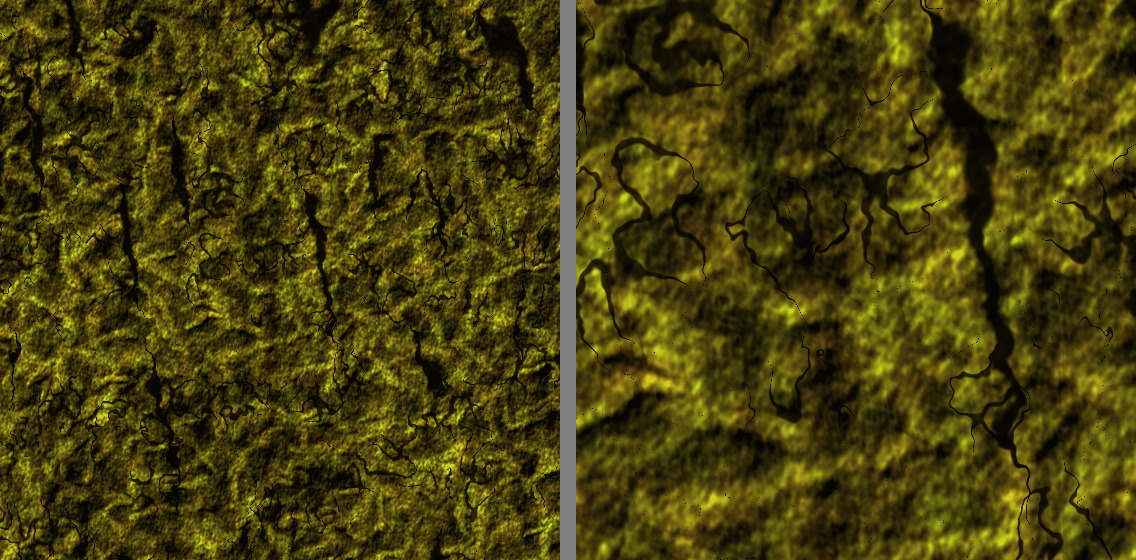
Left: the whole. Right: its middle third, enlarged.
Write a Shadertoy shader that draws this texture.

```glsl
// Mossy olive bark: short worm-like ridges over rough lumps, split by dark
// vertical cracks. Scattered capsules and gradient noise form a height field,
// which is lit from the upper left and tinted from black to yellow-green.

vec2 hash2(vec2 cell) {
    vec3 q = fract(cell.xyx * vec3(0.1031, 0.1030, 0.0973));
    q += dot(q, q.yzx + 33.33);
    return fract((q.xx + q.yz) * q.zy);
}

float corner(vec2 cell, vec2 offset) {
    float angle = 6.2832 * hash2(cell).x;
    return dot(vec2(cos(angle), sin(angle)), offset);
}

float gradientNoise(vec2 p) {
    vec2 i = floor(p), f = p - i;
    vec2 u = f * f * f * (f * (f * 6.0 - 15.0) + 10.0);
    vec2 x = vec2(1, 0), y = vec2(0, 1);
    return mix(mix(corner(i, f), corner(i + x, f - x), u.x),
               mix(corner(i + y, f - y), corner(i + 1.0, f - 1.0), u.x), u.y);
}

float fbm(vec2 p, int octaves) {
    float sum = 0.0, amplitude = 0.5;
    for (int i = 0; i < octaves; i++) {
        sum += amplitude * gradientNoise(p);
        p = mat2(1.6, 1.2, -1.2, 1.6) * p + 17.3;
        amplitude *= 0.58;
    }
    return sum;
}

// One bent capsule per grid cell, rounded in profile
float worms(vec2 p, float seed) {
    vec2 home = floor(p);
    float height = 0.0;
    for (int j = -1; j <= 1; j++)
    for (int i = -1; i <= 1; i++) {
        vec2 cell = home + vec2(i, j);
        vec2 place = hash2(cell + seed), kind = hash2(cell + seed + 57.0);
        float angle = kind.x < 0.27 ? 1.57 : kind.x < 0.75 ? 0.5 : -0.55;
        angle += 0.7 * (kind.y - 0.5);
        vec2 d = p - cell - 0.2 - 0.6 * place;
        d = mat2(cos(angle), -sin(angle), sin(angle), cos(angle)) * d;
        d.y += (place.x - 0.5) * d.x * d.x;
        float reach = 0.25 + 0.3 * place.y;
        d.x -= clamp(d.x, -reach, reach);
        float r = length(d) / (0.12 + 0.06 * kind.y);
        height = max(height, (0.55 + 0.45 * place.x) * (1.0 - smoothstep(0.1, 1.15, r)));
    }
    return height;
}

// x: worm height, y: rough lump height
vec2 relief(vec2 p) {
    float lumps = fbm(p * vec2(24, 18), 5);
    vec2 q = p + 0.012 * vec2(gradientNoise(p * 34.0), gradientNoise(p * 34.0 + 9.0));
    q += 0.008 * lumps;
    float w = max(worms(q * 10.0, 3.0), worms(q * 12.0 + 0.4, 140.0));
    w = max(w, 0.85 * worms(q * 14.5 + 0.7, 271.0));
    return vec2(w, lumps);
}

// Thin dark line along the zero level of a noise, thinned out by a mask
float crack(float level, float width) {
    return 1.0 - smoothstep(0.35 * width, width + 0.001, abs(level));
}

void mainImage(out vec4 fragColor, in vec2 fragCoord) {
    vec2 p = fragCoord / iResolution.y;

    // Relief and light
    vec2 here = relief(p);
    vec2 slope = here - relief(p + vec2(-0.0021, 0.0034));
    float tone = 0.28 + 0.27 * (here.x - 0.3) + 0.42 * here.y;
    tone += 0.2 * slope.x + 0.85 * slope.y;

    // Broad patches and upright streaks
    tone += 0.1 * gradientNoise(p * 3.5 + 5.0);
    tone += 0.13 * gradientNoise(p * vec2(15, 2.5) + 31.0);

    // Faint rectangular seams
    vec2 block = p * vec2(7.3, 6.1);
    block.x += 0.6 * hash2(vec2(floor(block.y), 4.0)).x;
    tone *= 0.93 + 0.14 * hash2(floor(block) + 11.0).y;

    // Fine fibrous grain
    tone *= 1.0 + 0.55 * gradientNoise(p * vec2(190, 150))
                + 0.4 * gradientNoise(mat2(0.8, 0.6, -0.6, 0.8) * p * vec2(260, 110));

    // Long upright splits and small jagged fissures
    vec2 jag = p + 0.035 * vec2(fbm(p * 20.0 + 40.0, 4), fbm(p * 16.0 + 80.0, 4));
    float splitMask = smoothstep(0.0, 0.4, gradientNoise(p * vec2(6, 3.5) + 13.0));
    float split = crack(gradientNoise(jag * vec2(9, 1.6) + 2.0), 0.1 * splitMask);
    float fineMask = smoothstep(-0.05, 0.4, gradientNoise(p * 9.0 + 61.0));
    float fissure = crack(gradientNoise(jag * vec2(30, 19) + 7.0), 0.13 * fineMask);
    tone *= (1.0 - 0.88 * split) * (1.0 - 0.75 * fissure);
    tone = clamp(tone, 0.025, 0.78);

    // Olive tint, drifting between rust and moss
    float hue = 0.2 * gradientNoise(p * 26.0 + 90.0) + 0.12 * gradientNoise(p * 80.0);
    vec3 olive = vec3(1.0 - 0.4 * hue, 0.83 + 0.42 * tone * tone + 0.5 * hue, 0.14);
    fragColor = vec4(tone * olive, 1.0);
}
```
